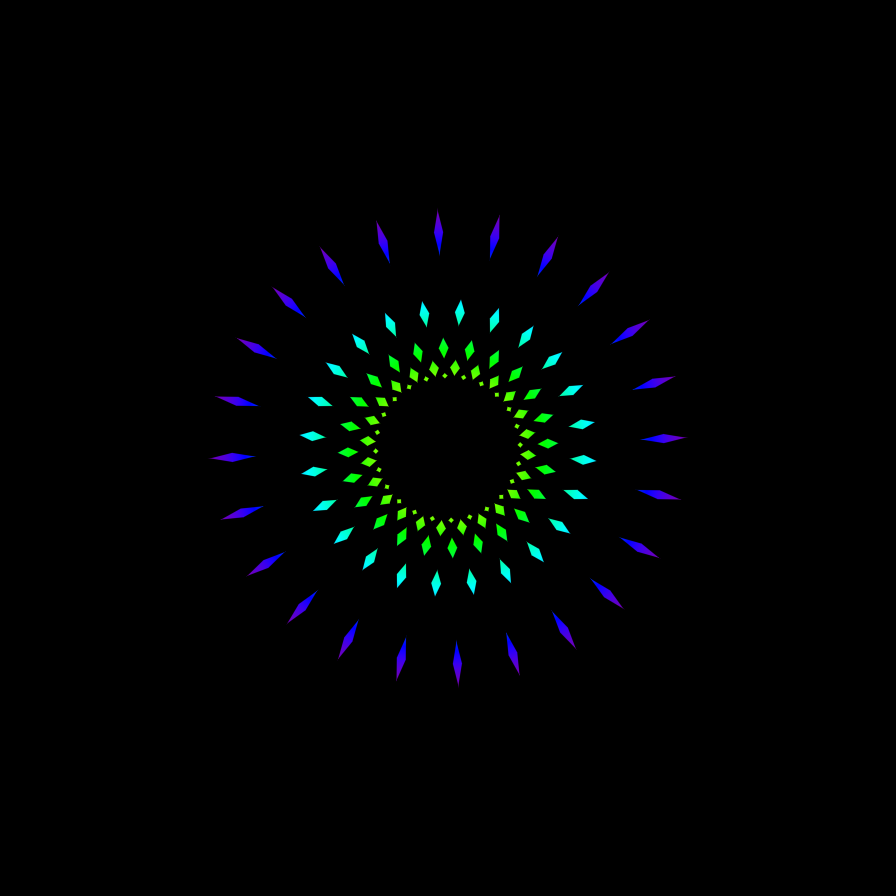
A WebGL 2 fragment shader for this background:

```glsl
#version 300 es
precision highp float;

uniform vec2 u_resolution;
out vec4 fragColor;

const float TAU = 6.2831853;
const int RING_COUNT = 5;
const float PETALS = 24.0;
const float RING_TURN = radians(2.5);
const float HUE_SLOPE = 2.7;      // hue change per unit of radius
const float TIP_FADE = 0.25;      // darkening towards the outermost tips
const vec3 BACKGROUND = vec3(0.0);

// Each ring: radius, half length, half width, hue
const vec4 RINGS[RING_COUNT] = vec4[RING_COUNT](
    vec4(0.2409, 0.0245, 0.0051, 0.705),
    vec4(0.1517, 0.0146, 0.0055, 0.482),
    vec4(0.1116, 0.0115, 0.0055, 0.345),
    vec4(0.0898, 0.0088, 0.0055, 0.280),
    vec4(0.0807, 0.0030, 0.0030, 0.260)
);

vec3 hueColor(float hue) {
    vec3 ramp = abs(fract(hue + vec3(0.0, 2.0, 1.0) / 3.0) * 6.0 - 3.0);
    return clamp(ramp - 1.0, 0.0, 1.0);
}

// Signed distance to the nearest edge line of a diamond
float diamond(vec2 p, vec2 halfSize) {
    vec2 q = abs(p) / halfSize;
    return (q.x + q.y - 1.0) * halfSize.x * halfSize.y / length(halfSize);
}

// Fold the plane into one sector whose axis points along x
vec2 foldSector(vec2 p, float turn) {
    float sector = TAU / PETALS;
    float angle = atan(p.y, p.x) - turn;
    angle -= sector * round(angle / sector);
    return length(p) * vec2(cos(angle), sin(angle));
}

void main() {
    float scale = min(u_resolution.x, u_resolution.y);
    vec2 p = (gl_FragCoord.xy - 0.5 * u_resolution) / scale;
    float blur = 0.7 / scale;
    vec3 color = BACKGROUND;

    // Alternate rings are staggered by half a sector
    for (int i = 0; i < RING_COUNT; i++) {
        vec4 ring = RINGS[i];
        float turn = RING_TURN + float(i % 2) * 0.5 * TAU / PETALS;
        vec2 local = foldSector(p, turn) - vec2(ring.x, 0.0);
        float cover = 1.0 - smoothstep(-blur, blur, diamond(local, ring.yz));
        vec3 tint = hueColor(ring.w + HUE_SLOPE * local.x);
        tint *= 1.0 - TIP_FADE * smoothstep(0.23, 0.265, length(p));
        color = mix(color, tint, cover);
    }

    fragColor = vec4(color, 1.0);
}
```
